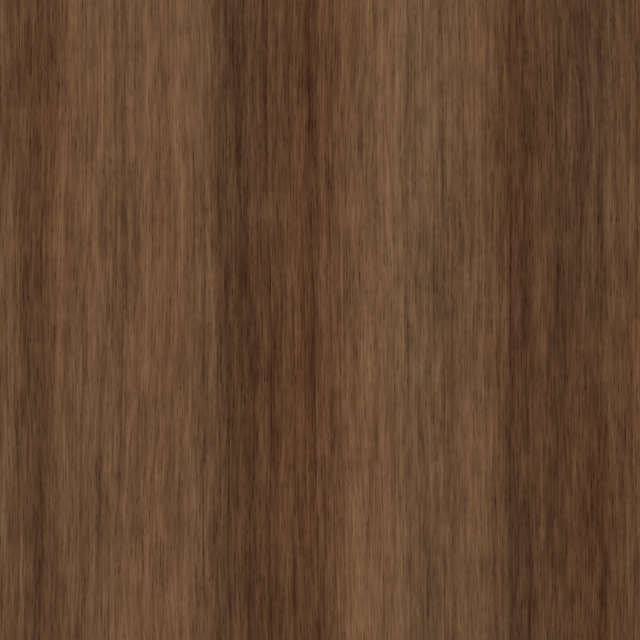
This texture is drawn by a WebGL 1 fragment shader. Its source:

```glsl
precision highp float;
// Walnut veneer: soft-edged light and dark vertical panels, crossed by
// thin growth rings, long streaks, crisp fibres and short dark pores.
// Gradient noise, stretched along y and gently warped, gives the grain.
uniform vec2 u_resolution;

const vec3 DARK_WALNUT = vec3(0.300, 0.202, 0.138);
const vec3 LIGHT_WALNUT = vec3(0.460, 0.340, 0.238);
const vec3 WARM_SHIFT = vec3(0.015, -0.003, -0.010);

float hash(vec2 p) {
  vec3 q = fract(vec3(p.xyx) * 0.1031);
  q += dot(q, q.yzx + 33.33);
  return fract((q.x + q.y) * q.z);
}

vec2 gradient(vec2 cell) {
  float angle = 6.2832 * hash(cell);
  return vec2(cos(angle), sin(angle));
}

float gradientNoise(vec2 p) {
  vec2 i = floor(p);
  vec2 f = p - i;
  vec2 w = f * f * f * (f * (f * 6.0 - 15.0) + 10.0);
  vec2 e = vec2(1.0, 0.0);
  float bottom = mix(dot(gradient(i), f),
                     dot(gradient(i + e), f - e), w.x);
  float top = mix(dot(gradient(i + e.yx), f - e.yx),
                  dot(gradient(i + 1.0), f - 1.0), w.x);
  return mix(bottom, top, w.y);
}

// 1 between left and right, with soft edges
float band(float x, float left, float right, float soft) {
  return smoothstep(left - soft, left + soft, x)
       - smoothstep(right - soft, right + soft, x);
}

// Thin line at a given x
float seam(float x, float center, float width) {
  float d = (x - center) / width;
  return exp(-d * d);
}

// Overall lightness of the veneer strips across the sheet
float panelTone(float x) {
  float tone = 0.50;
  tone += 0.24 * band(x, 0.090, 0.322, 0.022);
  tone += 0.25 * band(x, 0.528, 0.765, 0.008);
  tone += 0.06 * band(x, 0.765, 0.792, 0.008);
  tone -= 0.23 * band(x, 0.338, 0.500, 0.012);
  tone -= 0.23 * band(x, 0.795, 0.945, 0.008);
  tone -= 0.18 * band(x, 0.040, 0.075, 0.012);
  return tone;
}

// Ring lines: slow darkening that ends in a crisp edge, each of own strength
float growthRings(vec2 p, float count) {
  float phase = p.x * count + 1.3 * gradientNoise(p * vec2(9.0, 0.8));
  float f = fract(phase);
  float strength = hash(vec2(floor(phase), 7.0));
  return strength * strength * f * f * f * f * (1.0 - smoothstep(0.88, 1.0, f));
}

// Short thin vertical dashes scattered in a jittered grid
float pores(vec2 p, vec2 cells, float seed) {
  vec2 q = p * cells;
  float column = floor(q.x);
  q.y += 9.0 * hash(vec2(column, seed));
  vec2 cell = vec2(column, floor(q.y));
  vec2 f = fract(q);
  float center = mix(0.35, 0.65, hash(cell + seed));
  float reach = mix(0.25, 0.50, hash(cell + seed + 19.0));
  float across = 1.0 - smoothstep(0.08, 0.35, abs(f.x - center));
  float along = 1.0 - smoothstep(reach * 0.4, reach, abs(f.y - 0.5));
  float depth = hash(cell + seed + 41.0);
  return across * along * depth * depth;
}

// Streaks at five scales: finer ones are shorter and more contrasted
float fibres(vec2 p) {
  float sum = 0.0;
  float amplitude = 0.23;
  vec2 stretch = vec2(11.0, 0.6);
  for (int i = 0; i < 5; i++) {
    sum += amplitude * gradientNoise(p * stretch + float(i) * 17.3);
    stretch *= vec2(2.2, 2.4);
    amplitude *= 1.2;
  }
  return sum;
}

void main() {
  vec2 uv = gl_FragCoord.xy / u_resolution;

  // Gentle bending of the grain; panel edges bend less
  float bend = gradientNoise(uv * vec2(2.6, 1.4) + 5.0);
  vec2 grain = uv + vec2(0.022 * bend, 0.0);
  float panelX = uv.x + 0.006 * bend;

  float tone = panelTone(panelX) + 0.06;
  tone += 0.15 * gradientNoise(uv * vec2(4.0, 2.5) + 31.0);
  tone += fibres(grain);
  tone -= 0.60 * growthRings(grain, 61.0);

  // Marked dark lines in and beside the panels
  tone -= 0.22 * seam(grain.x, 0.190, 0.004);
  tone -= 0.26 * seam(grain.x, 0.645, 0.003);
  tone -= 0.16 * seam(panelX, 0.342, 0.003);
  tone -= 0.16 * seam(panelX, 0.488, 0.005);
  tone -= 0.16 * seam(panelX, 0.797, 0.003);

  // Pores, and faint figure running across the grain
  for (int i = 0; i < 2; i++) {
    float layer = float(i);
    vec2 cells = vec2(185.0 + 58.0 * layer, 34.0 + 27.0 * layer);
    tone -= 0.32 * pores(grain, cells, 3.0 + 11.0 * layer);
  }
  tone += 0.10 * gradientNoise(uv * vec2(16.0, 60.0) + 63.0);

  // Slow drift between reddish and greyish brown
  float warmth = gradientNoise(uv * vec2(7.0, 1.2) + 83.0)
               + 0.25 * band(panelX, 0.338, 0.500, 0.03)
               - 0.30 * band(panelX, 0.650, 0.795, 0.03);
  vec3 color = mix(DARK_WALNUT, LIGHT_WALNUT, clamp(tone, -0.6, 1.4));
  gl_FragColor = vec4(color + WARM_SHIFT * warmth, 1.0);
}
```
